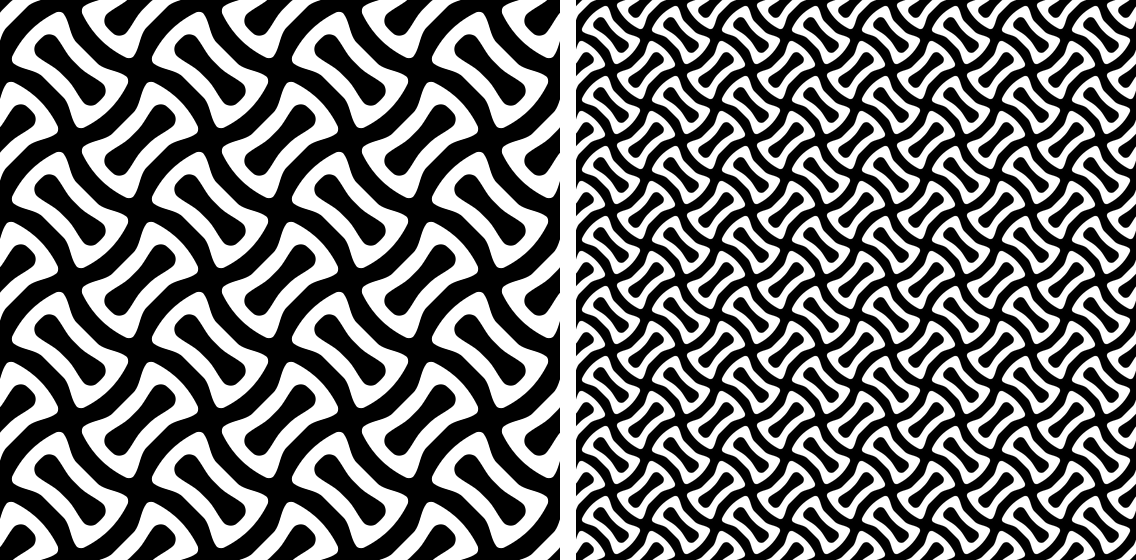
Left, the tile; right, the same tile 2 across and 2 down.
Reproduce this pattern procedurally as a Shadertoy shader.

```glsl
// Basket weave of white flared bars with dark hollow cores, alternating between the two diagonals.
#define REPEATS 4.0
#define OUTER_WAIST 0.172
#define OUTER_FLARE 0.080
#define OUTER_LENGTH 0.399
#define OUTER_ROUND 0.031
#define CORE_WAIST 0.0625
#define CORE_FLARE 0.035
#define CORE_LENGTH 0.306
#define CORE_ROUND 0.0625
#define BAR_COLOR vec3(1.0)
#define GROUND_COLOR vec3(0.0)

// Intersection of two distances with a rounded corner
float roundMax(float a, float b, float radius) {
    vec2 d = vec2(a, b) + radius;
    return length(max(d, 0.0)) + min(max(d.x, d.y), 0.0) - radius;
}

// Bar along x: its sides widen within the flare range, its ends bow outward
float flaredBar(vec2 p, float waist, float flare, vec2 range, float halfLength, float bow, float radius) {
    float side = p.y - waist - flare * smoothstep(range.x, range.y, p.x);
    float cap = p.x - halfLength + bow * p.y * p.y;
    return roundMax(side, cap, radius);
}

// Bar outline with its core cut out
float hollowBar(vec2 p) {
    float outer = flaredBar(p, OUTER_WAIST, OUTER_FLARE, vec2(0.104, 0.330),
                            OUTER_LENGTH, 0.78, OUTER_ROUND);
    float core = flaredBar(p, CORE_WAIST, CORE_FLARE, vec2(0.035, 0.260),
                           CORE_LENGTH, 1.15, CORE_ROUND);
    return max(outer, -core);
}

void mainImage(out vec4 fragColor, in vec2 fragCoord) {
    vec2 grid = fragCoord / iResolution.xy * REPEATS;
    float pixel = REPEATS / min(iResolution.x, iResolution.y);
    float dist = 1.0;

    // Two interleaved lattices, half a cell apart, with crossed axes
    for (int i = 0; i < 2; i++) {
        vec2 cell = fract(grid + 0.5 - 0.5 * float(i)) - 0.5;
        vec2 axes = abs(vec2(cell.x + cell.y, cell.x - cell.y)) * sqrt(0.5);
        dist = min(dist, hollowBar(i == 0 ? axes : axes.yx));
    }

    float coverage = clamp(0.5 - dist / pixel, 0.0, 1.0);
    fragColor = vec4(mix(GROUND_COLOR, BAR_COLOR, coverage), 1.0);
}
```
